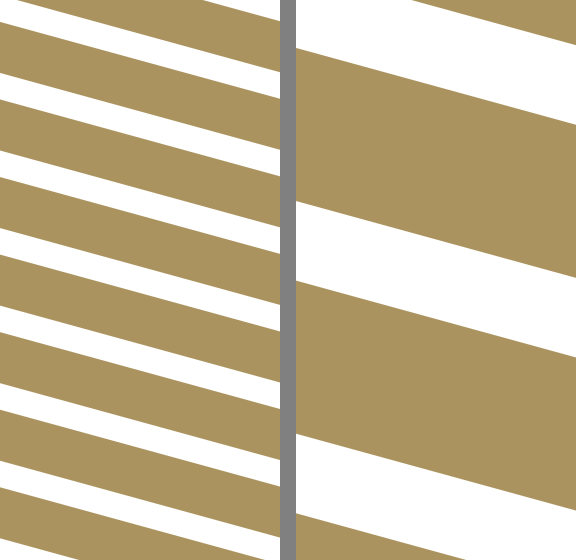
Left, the full canvas; right, a detail of the centre.
This pattern is drawn by a Shadertoy shader. Its source:

```glsl
// Wide gold bands on white, sloping gently down to the right.
// The depth below one sloped edge is folded into a single period, and the
// distance to the band's centre line gives its antialiased coverage.

const vec3 GOLD = vec3(0.670, 0.577, 0.371);
const vec3 WHITE = vec3(1.0);

// Lengths are fractions of the canvas height, measured downwards.
const float PERIOD = 0.1385;     // vertical spacing of the bands
const float BAND_SHARE = 0.658;  // gold part of each period
const float FIRST_EDGE = 0.0391; // depth of a band's top at the left side
const float SLOPE = 0.2745;      // drop per unit of width

// Signed distance to the nearest band, negative inside.
float bandDistance(vec2 p) {
    float depth = p.y - FIRST_EDGE - SLOPE * p.x;
    float fromCentre = (fract(depth / PERIOD - 0.5 * BAND_SHARE + 0.5) - 0.5) * PERIOD;
    float vertical = abs(fromCentre) - 0.5 * BAND_SHARE * PERIOD;
    return vertical / sqrt(1.0 + SLOPE * SLOPE);
}

void mainImage(out vec4 fragColor, in vec2 fragCoord) {
    // Top-left origin in units of canvas height
    vec2 p = vec2(fragCoord.x, iResolution.y - fragCoord.y) / iResolution.y;

    // One-pixel edge smoothing
    float coverage = clamp(0.5 - bandDistance(p) * iResolution.y, 0.0, 1.0);
    fragColor = vec4(mix(WHITE, GOLD, coverage), 1.0);
}
```
